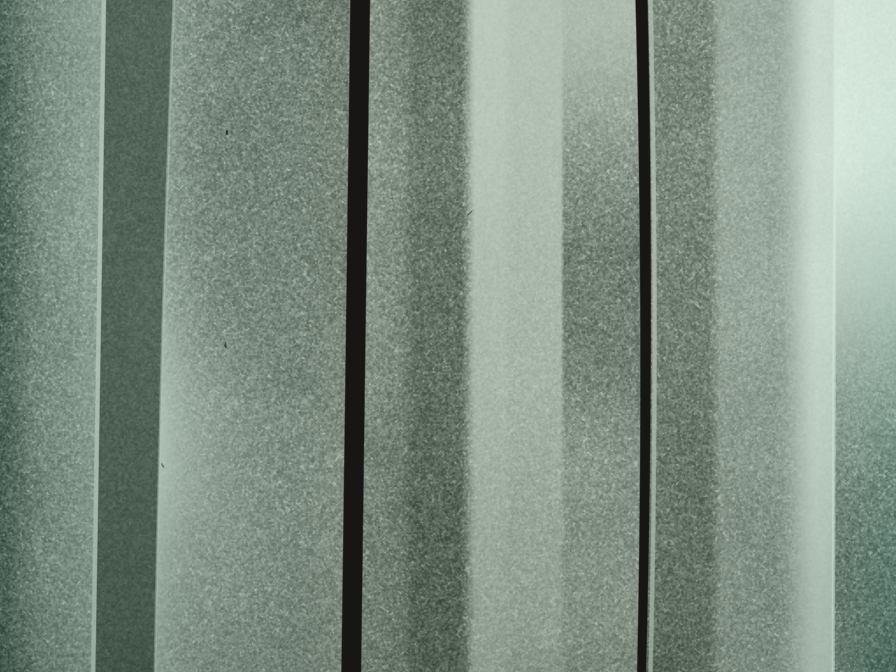
This texture is drawn by a Shadertoy shader. Its source:

```glsl
// Tall panes of frosted grey-green glass, parted by two black bars and thin bright
// seams. Each pane is a tone profile across x with slightly leaning borders, then
// mottled by fractal noise and speckled with fine grain, strongest in the dark tones.

float hash(vec2 p) {
    vec3 q = fract(p.xyx * vec3(0.1031, 0.1030, 0.0973));
    q += dot(q, q.yzx + 33.33);
    return fract((q.x + q.y) * q.z);
}

float noise(vec2 p) {
    vec2 i = floor(p), f = fract(p);
    f = f * f * (3.0 - 2.0 * f);
    return mix(mix(hash(i), hash(i + vec2(1, 0)), f.x),
               mix(hash(i + vec2(0, 1)), hash(i + vec2(1, 1)), f.x), f.y);
}

float fbm(vec2 p) {
    float sum = 0.0, amp = 0.5;
    for (int i = 0; i < 5; i++) {
        sum += amp * noise(p);
        p = p * 2.03 + 17.0;
        amp *= 0.5;
    }
    return sum;
}

// Soft step of given half width, never sharper than one pixel
float edge(float x, float at, float soft) {
    float w = max(soft, 0.7 / iResolution.x);
    return smoothstep(at - w, at + w, x);
}

float seam(float x, float at, float halfWidth) {
    return edge(x, at - halfWidth, 0.001) - edge(x, at + halfWidth, 0.001);
}

void mainImage(out vec4 fragColor, in vec2 fragCoord) {
    vec2 uv = fragCoord / iResolution.xy;
    vec2 p = fragCoord / iResolution.y;
    float x = uv.x, y = uv.y;
    float mottle = fbm(p * 9.0) - 0.48;

    // Leaning borders between panes
    float stripLeft = mix(0.106, 0.118, y);
    float stripRight = mix(0.173, 0.194, y * y * 0.4 + y * 0.6);
    float barA = mix(0.392, 0.402, y);
    float barB = 0.716 + 0.018 * y * (1.0 - y);
    float lastSeam = mix(0.930, 0.932, y);

    // Tone profile of each pane
    float leftPane = mix(0.41, 0.56, edge(x, 0.02, 0.03)) + 1.2 * max(x - 0.04, 0.0);
    leftPane -= 0.04 * (1.0 - y);

    float strip = 0.37 + 0.03 * y;

    float widePane = 0.49 + 0.12 * exp(-(x - stripRight) * 28.0);
    widePane += 0.10 * exp(-pow((y - 0.36) / 0.2, 2.0)) * (1.0 - edge(x, 0.25, 0.09));
    widePane += 0.06 * (1.0 - edge(y, 0.45, 0.2));

    float middlePane = mix(0.56, 0.52, edge(x, 0.43, 0.02));
    middlePane = mix(middlePane, 0.44, edge(x, 0.455, 0.010));
    middlePane -= 0.06 * (1.0 - edge(y, 0.35, 0.3));
    middlePane = mix(middlePane, 0.63 + 0.14 * y, edge(x, 0.522, 0.010));
    middlePane -= 0.02 * edge(x, 0.566, 0.006);
    float frosted = 0.48 + 0.24 * smoothstep(0.6, 1.0, y) + 0.09 * (1.0 - edge(y, 0.4, 0.12));
    middlePane = mix(middlePane, frosted, edge(x, 0.628, 0.003));

    float rightPane = mix(0.46, 0.59, edge(x, 0.798, 0.008));
    rightPane += 0.20 * edge(x, 0.888, 0.025) + 0.07 * y;
    rightPane -= 0.03 * (1.0 - edge(y, 0.35, 0.3));

    float lastPane = mix(0.50, 0.90, edge(y, 0.48, 0.36)) - 0.5 * (x - 0.93) * (1.0 - y);

    // Join the panes from left to right
    float tone = mix(leftPane, strip, edge(x, stripLeft, 0.001));
    tone = mix(tone, widePane, edge(x, stripRight, 0.001));
    tone = mix(tone, middlePane, edge(x, barA, 0.001));
    tone = mix(tone, rightPane, edge(x, barB, 0.001));
    tone = mix(tone, lastPane, edge(x, lastSeam, 0.001));

    // Mottling and grain fade out on the smooth bright glass
    float rough = 1.0 - smoothstep(0.50, 0.78, tone);
    float inStrip = edge(x, stripLeft, 0.001) - edge(x, stripRight, 0.001);
    rough *= 1.0 - 0.65 * inStrip;
    vec2 tilted = mat2(0.8, 0.6, -0.6, 0.8) * p;
    float grain = 0.5 * noise(tilted * 270.0) + 0.5 * noise(p * 383.0 + 51.0) - 0.5;
    float glint = smoothstep(0.70, 0.95, noise(tilted.yx * 290.0 + 9.0));
    tone += mottle * mix(0.02, 0.07, rough);
    tone += grain * mix(0.04, 0.25, rough) + glint * 0.11 * rough;

    // Bright seams on the pane borders
    tone = mix(tone, 0.78, 0.80 * seam(x, stripLeft - 0.002, 0.0025));
    tone = mix(tone, 0.76, 0.55 * seam(x, stripRight, 0.0015));
    tone = mix(tone, 0.74, 0.75 * seam(x, barB + 0.010, 0.0025));
    tone = mix(tone, 0.90, 0.60 * seam(x, lastSeam, 0.0018));

    // Scattered dark flecks, each a short tilted dash
    for (float i = 0.0; i < 4.0; i++) {
        vec2 d = p - vec2(1.33, 1.0) * vec2(hash(vec2(i, 3.7)), hash(vec2(i, 8.1)));
        d.x += d.y * (hash(vec2(i, 5.3)) - 0.5) * 2.0;
        tone -= 0.25 * (1.0 - smoothstep(0.5, 1.0, length(d / vec2(0.0022, 0.005))));
    }

    // Lens falloff, greenish tint cooler at the sides, then the black bars
    vec2 c = uv - vec2(0.58, 0.68);
    tone *= 1.04 - 0.20 * dot(c, c);
    vec3 col = vec3(tone - 0.052 - 0.09 * c.x * c.x, tone, tone - 0.047);
    col.r -= 0.05 * edge(x, 0.95, 0.06) * (1.0 - y);
    float bars = seam(x, barA, 0.0110) + seam(x, barB, mix(0.005, 0.0068, y));
    col = mix(col, vec3(0.090, 0.085, 0.082), clamp(bars, 0.0, 1.0));
    fragColor = vec4(clamp(col, 0.0, 1.0), 1.0);
}
```
